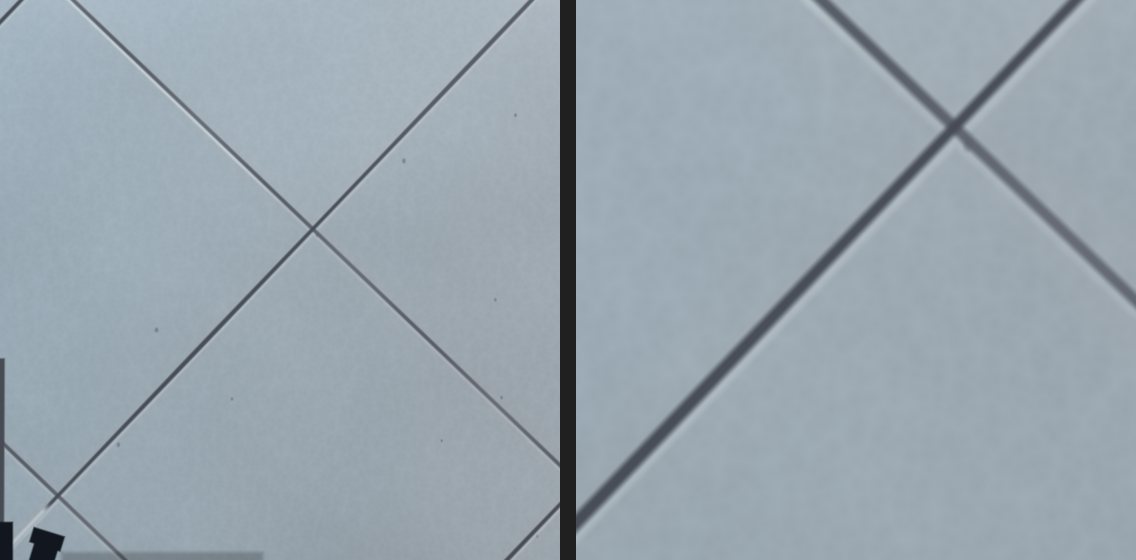
Left, the full canvas; right, a detail of the centre.
This texture is drawn by a WebGL 2 fragment shader. Its source:

```glsl
#version 300 es
precision highp float;
// Pale blue-grey floor tiles laid on the diagonal, parted by thin dark grout.
// A rotated grid gives the signed distance to each joint; lit lips, shading,
// grain and specks add wear, and a dark stand foot rests in one corner.

uniform vec2 u_resolution;
out vec4 fragColor;

const vec2 CROSSING = vec2(0.5586, 0.5911);  // where two joints meet
const vec2 RISING = vec2(0.691, 0.723);      // direction of the "/" joints
const vec2 FALLING = vec2(0.723, -0.691);    // direction of the joints across
const float TILE = 0.659;                    // side of one tile
const vec3 GLAZE_LIGHT = vec3(0.668, 0.728, 0.772);
const vec3 GLAZE_DARK = vec3(0.568, 0.616, 0.650);
const vec3 GROUT_DARK = vec3(0.27, 0.29, 0.33);
const vec3 GROUT_PALE = vec3(0.35, 0.37, 0.41);
const vec3 LIP = vec3(0.80, 0.84, 0.86);
const vec3 SPECK = vec3(0.42, 0.45, 0.50);
const vec3 POLE = vec3(0.28, 0.30, 0.33);
const vec3 RUBBER = vec3(0.07, 0.09, 0.12);

vec2 hash2(vec2 p) {
  vec3 q = fract(p.xyx * vec3(0.1031, 0.1030, 0.0973));
  q += dot(q, q.yzx + 33.33);
  return fract((q.xx + q.yz) * q.zy);
}

// Distance to the nearest jittered point, one point per cell.
float cellular(vec2 p) {
  float nearest = 2.0;
  for (int i = 0; i < 9; i++) {
    vec2 c = floor(p) + vec2(i % 3 - 1, i / 3 - 1);
    nearest = min(nearest, distance(p, c + hash2(c + 40.0)));
  }
  return nearest;
}

// Broad cloudy variation from layered sines, about -1 to 1.
float clouds(vec2 p) {
  float sum = 0.0;
  float amp = 0.5;
  for (int i = 0; i < 4; i++) {
    sum += amp * sin(p.x + 1.7 * sin(p.y)) * cos(p.y - 0.8 * p.x);
    p = mat2(1.5, 1.1, -1.1, 1.5) * p + 2.3;
    amp *= 0.55;
  }
  return sum;
}

// Signed distance to the nearest line of a family with the given spacing.
float lineOffset(float x, float spacing) {
  return x - spacing * round(x / spacing);
}

// Soft-edged stripe centred on d = 0.
float stripe(float d, float halfWidth, float soft) {
  return 1.0 - smoothstep(halfWidth - soft, halfWidth + soft, abs(d));
}

// Soft-edged box, turned by an angle about its centre.
float box(vec2 p, vec2 halfSize, float angle, float soft) {
  float c = cos(angle), s = sin(angle);
  vec2 q = abs(mat2(c, -s, s, c) * p) - halfSize;
  float d = length(max(q, 0.0)) + min(max(q.x, q.y), 0.0);
  return 1.0 - smoothstep(-soft, soft, d);
}

// Sparse small marks, denser where the chance is higher.
float specks(vec2 uv, float cells, float chance, float soft) {
  vec2 cell = floor(uv * cells);
  vec2 pick = hash2(cell + 7.0);
  vec2 centre = (cell + 0.2 + 0.6 * hash2(cell + 3.0)) / cells;
  float d = length((uv - centre) * vec2(1.2, 0.9));
  return step(pick.x, chance) * stripe(d, mix(0.002, 0.004, pick.y), soft);
}

// Tile surface: light falls off downwards, blue on the left, grey on the right.
vec3 glaze(vec2 uv, vec2 tileId) {
  float shade = 0.53 + 0.70 * (uv.y - 0.5) + 0.22 * clouds(uv * 4.0);
  shade += 0.10 * (hash2(tileId + 11.0).x - 0.5);
  shade += 0.14 * (cellular(uv * 110.0) + cellular(uv * vec2(60.0, 38.0)) - 1.0);
  vec3 color = mix(GLAZE_DARK, GLAZE_LIGHT, shade);
  return color + vec3(0.012, -0.001, -0.008) * (uv.x - 0.5) * 2.0;
}

// Dark pole, foot and knob at the lower left, with a dim shade along the base.
vec3 stand(vec3 color, vec2 uv, float soft) {
  color *= 1.0 - 0.20 * box(uv - vec2(0.29, 0.0), vec2(0.18, 0.014), 0.0, 0.006);
  color = mix(color, POLE, box(uv, vec2(0.007, 0.36), -0.004, soft));
  color = mix(color, RUBBER, box(uv - vec2(0.006, 0.03), vec2(0.017, 0.038), 0.0, soft));
  color = mix(color, RUBBER, box(uv - vec2(0.084, 0.037), vec2(0.029, 0.014), -0.3, soft));
  return mix(color, RUBBER, box(uv - vec2(0.078, 0.010), vec2(0.022, 0.030), -0.3, soft));
}

void main() {
  vec2 uv = gl_FragCoord.xy / u_resolution;
  float soft = max(0.0025, 0.8 / min(u_resolution.x, u_resolution.y));

  // Position along each joint direction, and offset from the nearest joints.
  vec2 grid = vec2(dot(uv - CROSSING, RISING), dot(uv - CROSSING, FALLING));
  float rising = lineOffset(grid.y, TILE);
  float falling = lineOffset(grid.x, TILE);
  vec3 color = glaze(uv, floor(grid / TILE));

  // Faint warm stain beside the joints, then the specks.
  color += vec3(0.014, 0.0, -0.010) * exp(-min(abs(rising), abs(falling)) * 60.0);
  color = mix(color, SPECK, 0.65 * specks(uv, 6.0, 0.04 + 0.3 * uv.x * uv.x, 0.8 * soft));

  // Lit tile edges on the lower side of each joint.
  float upperRun = smoothstep(-0.04, -0.2, grid.y) * step(-0.3, grid.x);
  float lipFalling = stripe(falling + 0.006, 0.0026, soft) * mix(0.2, 0.75, upperRun);
  color = mix(color, LIP, max(lipFalling, 0.3 * stripe(rising - 0.0064, 0.0024, soft)));

  // Grout drifts in width and tone; one end in the corner is worn pale.
  float width = 0.0035 + 0.0004 * sin(grid.x * 9.0 + 4.2);
  vec3 grout = GROUT_DARK + 0.06 * smoothstep(0.0, 0.35, grid.x);
  grout = mix(grout, LIP, 0.85 * smoothstep(-0.675, -0.70, grid.x));
  color = mix(color, GROUT_PALE + 0.03 * sin(grid.y * 17.0), 0.92 * stripe(falling, 0.0033, soft));
  color = mix(color, grout, 0.96 * stripe(rising, width, soft));
  fragColor = vec4(stand(color, uv, soft), 1.0);
}
```
